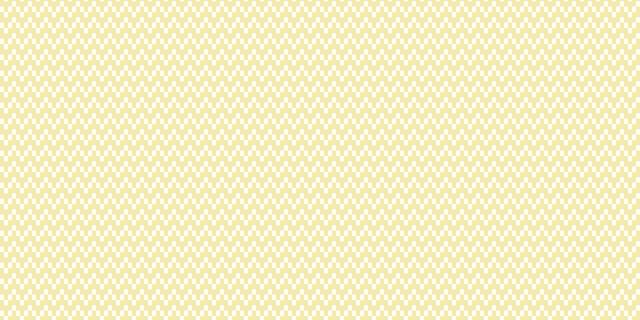
Reproduce this pattern procedurally as a Shadertoy shader.

```glsl
#define TILES_DOWN 20.0
#define COLUMNS 4.0
#define ROWS 3.0
#define ROW_OFFSET 0.25
#define EDGE_SOFTNESS 1.15
#define YELLOW vec3(0.962, 0.912, 0.675)
#define WHITE vec3(1.0, 1.0, 0.995)

// Row of the white block in a column: the steps run 1, 2, 1, 0.
float zigzagRow(float column) {
    return 2.0 - abs(mod(column + 1.0, COLUMNS) - 2.0);
}

// Softened coverage of a unit-wide span, given the offset from its centre.
float spanCoverage(float offset, float edge) {
    return clamp((0.5 - abs(offset)) / edge + 0.5, 0.0, 1.0);
}

// Sum the neighbouring columns so that shared edges blend evenly.
float blockCoverage(vec2 cell, vec2 edge) {
    float coverage = 0.0;
    for (int i = -1; i <= 1; i++) {
        float column = floor(cell.x) + float(i);
        float dx = cell.x - column - 0.5;
        float dy = cell.y - zigzagRow(column) - 0.5;
        dy = mod(dy + 0.5 * ROWS, ROWS) - 0.5 * ROWS;
        coverage += spanCoverage(dx, edge.x) * spanCoverage(dy, edge.y);
    }
    return min(coverage, 1.0);
}

void mainImage(out vec4 fragColor, in vec2 fragCoord) {
    // Square tiles split into a grid of tall cells, counted from the top left.
    vec2 cellsPerPixel = vec2(COLUMNS, ROWS) * TILES_DOWN / iResolution.y;
    vec2 fromTop = vec2(fragCoord.x, iResolution.y - fragCoord.y);
    vec2 cell = fromTop * cellsPerPixel - vec2(0.0, ROW_OFFSET);

    float white = blockCoverage(cell, cellsPerPixel * EDGE_SOFTNESS);
    fragColor = vec4(mix(YELLOW, WHITE, white), 1.0);
}
```
